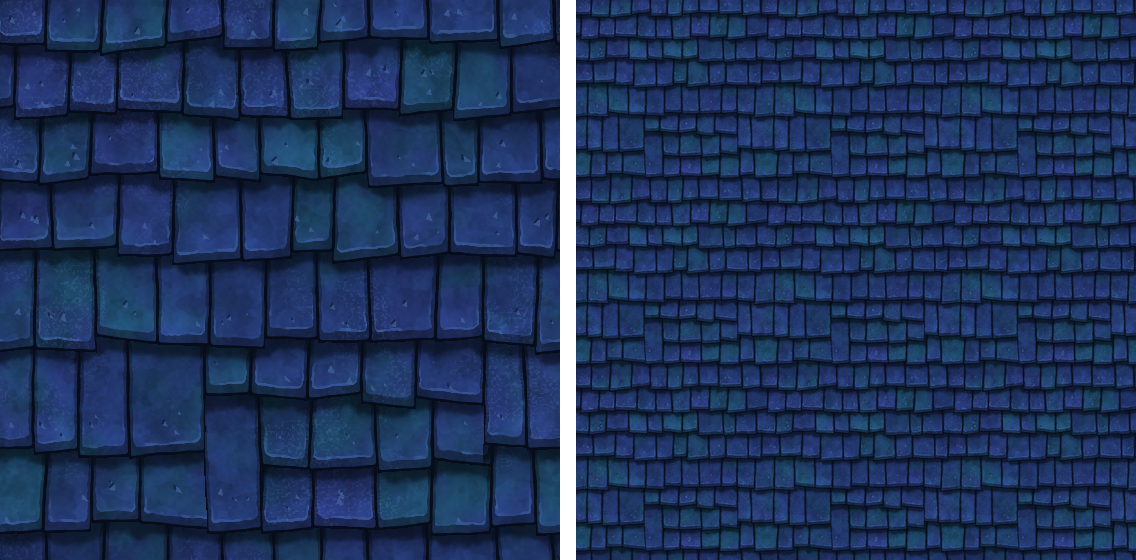
Left: one tile. Right: repeated 3 by 3.
Write a Shadertoy shader that draws this texture.

```glsl
// Hand-painted night-blue roof: eight overlapping courses of ten uneven slates.
// Each pixel walks the courses downwards and takes the first slate hanging over it,
// then gets a bevelled panel, cast shadow, chips and brushed, wrapping noise.

float hash(vec2 p) {
    return fract(sin(dot(p, vec2(127.1, 311.7))) * 43758.5453);
}

// Value noise that wraps after "cells" lattice steps over the unit square
float noise(vec2 uv, vec2 cells) {
    vec2 p = uv * cells, i = floor(p), f = fract(p);
    f = f * f * (3.0 - 2.0 * f);
    vec2 a = mod(i, cells), b = mod(i + 1.0, cells);
    return mix(mix(hash(a), hash(vec2(b.x, a.y)), f.x),
               mix(hash(vec2(a.x, b.y)), hash(b), f.x), f.y);
}

float fbm(vec2 uv, vec2 cells) {
    return 0.5 * noise(uv, cells) + 0.3 * noise(uv, cells * 2.0) + 0.2 * noise(uv, cells * 4.0);
}

const float courseEnd[8] = float[8](0.082, 0.203, 0.324, 0.457, 0.618, 0.717, 0.833, 0.945);
const float coursePhase[8] = float[8](0.78, 0.2, 0.72, 0.12, 0.76, 0.5, 0.6, 0.68);

// Left border of slate i, in slate widths; leans with height above the course end
float border(float i, float row, float drop) {
    vec2 id = vec2(mod(i, 10.0), row);
    return i + 0.42 * (hash(id + 3.7) - 0.5) + 1.1 * (hash(id + 8.1) - 0.5) * drop;
}

// Lower end of a slate; some long slates hide part of the course below them
float slateEnd(float col, int row) {
    if (row == 5 && (col < 3.0 || col > 7.0)) return 0.805;
    if (row == 6 && col == 3.0) return 0.94;
    if (row == 6 && (col < 3.0 || col > 7.0)) return 0.68;
    return courseEnd[row];
}

// Ragged three-sided chip, positive inside
float chip(vec2 p, float size) {
    float d = max(abs(p.x) * 1.2 + p.y * 0.5, abs(p.y + 0.3 * p.x) * 0.8) - size;
    return 1.0 - smoothstep(-0.0008, 0.0008, d);
}

void mainImage(out vec4 fragColor, in vec2 fragCoord) {
    vec2 uv = fragCoord / iResolution.xy;
    uv.y = 1.0 - uv.y;
    vec2 wobble = vec2(fbm(uv, vec2(17.0)), fbm(uv + 0.37, vec2(17.0))) - 0.5;
    vec2 pos = uv + 0.005 * wobble;

    // Find the topmost slate covering this point
    vec2 id = vec2(0.0);
    float left = 0.0, right = 0.0, below = 0.0, above = 1.0;
    for (int k = -1; k <= 8; k++) {
        int row = (k + 8) % 8;
        float r = float(row), wrap = floor(float(k) / 8.0);
        float u = pos.x * 10.0 - coursePhase[row];
        float drop = pos.y - courseEnd[row] - wrap;
        float i = floor(u);
        if (u < border(i, r, drop)) i -= 1.0;
        else if (u >= border(i + 1.0, r, drop)) i += 1.0;
        id = vec2(mod(i, 10.0), r);
        left = (u - border(i, r, drop)) / 10.0;
        right = (border(i + 1.0, r, drop) - u) / 10.0;
        float tilt = (hash(id + 5.3) - 0.5) * 0.14 * (left - right);
        float uneven = 0.024 * (hash(id + 1.9) - 0.5) + tilt;
        float level = slateEnd(id.x, row) + wrap - pos.y;
        below = level + uneven;
        if (below > 0.0) break;
        // The shadow edge eases to the course level at each border, so it stays unbroken
        above = min(above, -level - uneven * smoothstep(0.0, 0.025, min(left, right)));
    }

    // Rounded outline and inset panel
    float side = min(left, right);
    float rough = fbm(uv, vec2(48.0)) - 0.5;
    float outline = 0.007 - length(max(0.007 - vec2(side, below - 0.002), 0.0));
    vec2 inset = vec2(side - 0.0075, below - 0.019) + 0.007 * rough;
    float panel = 0.009 - length(max(0.009 - inset, 0.0));

    // Slate hue: blue drifting to teal or indigo, within and between slates
    float patchy = fbm(uv, vec2(7.0));
    float strokes = fbm(uv + vec2(0.0, 0.03 * patchy), vec2(28.0, 18.0));
    float dabs = smoothstep(0.49, 0.53, fbm(uv + 0.02 * wobble, vec2(20.0, 24.0)));
    float teal = smoothstep(0.36, 0.66, 0.75 * patchy + 0.25 * hash(id + 2.2));
    float indigo = smoothstep(0.42, 0.75, 0.7 * fbm(uv + 0.5, vec2(9.0)) + 0.3 * hash(id + 6.4));
    vec3 slate = mix(vec3(0.135, 0.215, 0.43), vec3(0.11, 0.265, 0.385), teal);
    slate = mix(slate, vec3(0.15, 0.19, 0.43), 0.7 * indigo);
    slate *= 0.76 + 0.4 * strokes + 0.09 * dabs + 0.1 * (hash(id) - 0.5);

    // Bevel around the panel, paler towards the lower end
    float low = 1.0 - smoothstep(0.03, 0.08, below);
    vec3 color = slate * mix(0.7, 0.98 + 0.12 * low, smoothstep(-0.001, 0.001, panel));

    // Crisp broken strokes: a wide one along the foot, slim ones up the sides
    float foot = smoothstep(0.008, 0.0, inset.y);
    float width = mix(0.003, 0.0065, foot) * (0.5 + noise(uv, vec2(34.0)));
    float rim = smoothstep(-0.001, 0.0005, panel) * (1.0 - smoothstep(width - 0.001, width + 0.001, panel));
    float broken = smoothstep(0.46, 0.56, fbm(uv + 0.21, vec2(24.0)) + 0.05 * foot);
    color = mix(color, vec3(0.22, 0.35, 0.60), rim * low * (0.12 + 0.62 * broken));

    // Dry-brush grain in scattered patches
    float grain = smoothstep(0.55, 0.8, noise(uv, vec2(310.0)));
    float dry = smoothstep(0.48, 0.64, fbm(uv + 0.6, vec2(8.0)));
    color += vec3(0.03, 0.05, 0.06) * grain * dry + 0.022 * (noise(uv, vec2(180.0)) - 0.5);

    // Chips: a pale fleck with a dark nick beside it, on most slates
    for (int n = 0; n < 3; n++) {
        vec2 seed = id + 11.3 * float(n + 1);
        vec2 spot = vec2((hash(seed) - 0.5) * 0.06, 0.025 + 0.05 * hash(seed + 4.0));
        vec2 p = vec2(0.5 * (left - right), below) - spot + 0.004 * rough;
        p.x += p.y * (hash(seed + 9.0) - 0.5);
        float size = (0.0022 + 0.0032 * hash(seed + 7.0)) * step(0.4, hash(seed + 2.0)) - 0.0008;
        float nick = chip(p + vec2(0.003, -0.004), size) * step(0.5, hash(seed + 6.0));
        color = mix(color, vec3(0.06, 0.11, 0.22), 0.7 * nick);
        color = mix(color, vec3(0.25, 0.38, 0.60), 0.75 * chip(p, size));
    }

    // Shadow of the course above, then thin dark joints
    float shade = 0.5 * smoothstep(0.0, 0.05, above) + 0.5 * smoothstep(0.012, 0.026, above + 0.016 * rough);
    color *= mix(vec3(0.4, 0.44, 0.44), vec3(1.0), shade);
    float joint = smoothstep(0.0016, 0.0036, outline + 0.002 * rough);
    color = mix(vec3(0.025, 0.048, 0.10), color, joint);
    fragColor = vec4(color, 1.0);
}
```
